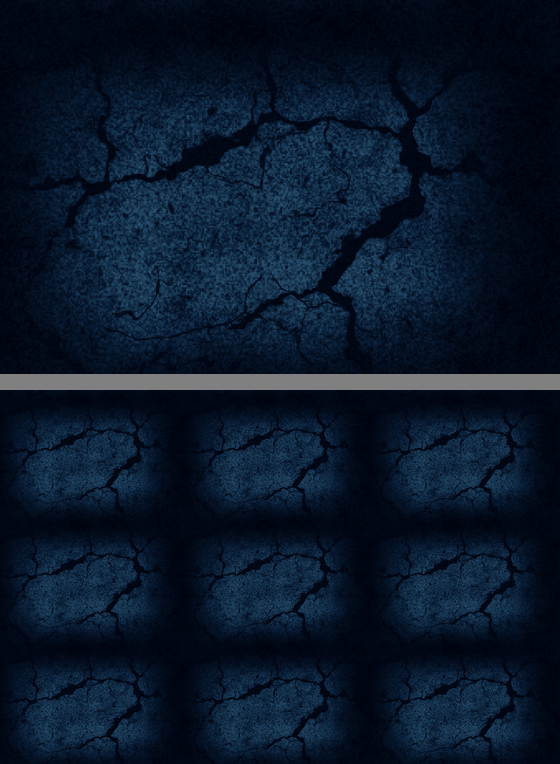
Top: one tile. Bottom: repeated 3 by 3.
Give the GLSL for this texture, as a Shadertoy shader.

```glsl
// Cracked, pitted concrete wall in deep blue light, tiling in both directions.

// Tones count steps along the palette; widths and lengths are in canvas heights.
const float EDGE_TONE = 0.25;
const float CENTRE_TONE = 4.4;
const vec2 LIGHT_CENTRE = vec2(0.46, 0.42);
const float LIGHT_FALLOFF = 2.6;
const float LIGHT_SPREAD = 1.4;
const float BLOTCH = 2.6;
const float GRAIN = 4.6;
const float SPECKLE = 1.5;
const float CRACK_TONE = -0.4;
const float WANDER = 0.15;
const float WIDE_CRACK = 0.021;
const float HAIR_CRACK = 0.0045;
const float WIDE_SHARE = 0.75;
const float HAIR_SHARE = 0.62;
const float PIT_SHARE = 0.2;
const float SOFTNESS = 0.003;
const vec2 GRID = vec2(3.0, 2.0);   // square cells for all noise
const vec2 WIDE_CELLS = vec2(4.0, 2.0);
const vec2 HAIR_CELLS = vec2(11.0, 6.0);
const vec2 CANVAS = vec2(1.5, 1.0);

const vec3 PALETTE[6] = vec3[6](
    vec3(0.00, 0.02, 0.07), vec3(0.01, 0.05, 0.11), vec3(0.02, 0.08, 0.16),
    vec3(0.04, 0.12, 0.22), vec3(0.07, 0.18, 0.28), vec3(0.11, 0.24, 0.35));

vec2 hash2(vec2 cell) {
    vec3 h = fract((cell.xyx + 17.3) * vec3(0.1031, 0.1030, 0.0973));
    h += dot(h, h.yzx + 33.33);
    return fract((h.xx + h.yz) * h.zy);
}

// Value noise that wraps after the given number of cells
float noise(vec2 uv, vec2 cells) {
    vec2 p = uv * cells, i = floor(p), f = p - i;
    f = f * f * (3.0 - 2.0 * f);
    vec2 a = mod(i, cells), b = mod(i + 1.0, cells);
    return mix(mix(hash2(a).x, hash2(vec2(b.x, a.y)).x, f.x),
               mix(hash2(vec2(a.x, b.y)).x, hash2(b).x, f.x), f.y);
}

float layeredNoise(vec2 uv, vec2 cells) {
    float sum = 0.0, weight = 0.5;
    for (int i = 0; i < 5; i++) {
        sum += weight * noise(uv + 0.137 * float(i), cells);
        cells *= 2.0;
        weight *= 0.5;
    }
    return sum / 0.97;
}

// Signed distance to cracks along the borders of wrapped cells;
// each border gets its own width, and some stay closed
float crackDistance(vec2 uv, vec2 cells, float widest, float share) {
    vec2 p = uv * cells, base = floor(p), nearCell = base, nearPoint = vec2(9.0);
    vec2 scale = CANVAS / cells;
    for (int y = -1; y <= 1; y++)
    for (int x = -1; x <= 1; x++) {
        vec2 cell = base + vec2(x, y);
        vec2 point = (cell + hash2(mod(cell, cells)) - p) * scale;
        if (dot(point, point) < dot(nearPoint, nearPoint)) {
            nearPoint = point;
            nearCell = cell;
        }
    }
    float nearKey = hash2(mod(nearCell, cells)).y, gap = 1.0;
    for (int y = -2; y <= 2; y++)
    for (int x = -2; x <= 2; x++) {
        if (x == 0 && y == 0) continue;
        vec2 cell = nearCell + vec2(x, y), h = hash2(mod(cell, cells));
        vec2 point = (cell + h - p) * scale;
        float border = dot(0.5 * (nearPoint + point), normalize(point - nearPoint));
        float key = fract(7.31 * (nearKey + h.y)) / share;
        float width = key < 1.0 ? widest * mix(0.25, 1.0, key * key) : -1.0;
        gap = min(gap, border - width);
    }
    return gap;
}

// Scattered round pits, one at most per cell
float pits(vec2 uv, vec2 cells, float soft) {
    vec2 p = uv * cells, cell = mod(floor(p), cells), h = hash2(cell);
    float size = hash2(cell + 71.0).x;
    float radius = mix(0.05, 0.17, size * size);
    float d = (length(fract(p) - mix(vec2(0.28), vec2(0.72), h)) - radius) / cells.y;
    float present = step(hash2(cell + 131.0).y, PIT_SHARE);
    return present * (1.0 - smoothstep(-soft, soft, d));
}

void mainImage(out vec4 fragColor, in vec2 fragCoord) {
    vec2 uv = fragCoord / iResolution.xy;
    float soft = max(SOFTNESS, 1.0 / iResolution.y);

    // Pool of light that fades towards every edge
    vec2 glow = 0.5 + 0.5 * cos(6.2831853 * (uv - LIGHT_CENTRE));
    glow = 1.0 - pow(1.0 - glow, vec2(LIGHT_FALLOFF));
    float light = 1.0 - pow(1.0 - glow.x * glow.y, LIGHT_SPREAD);
    float tone = mix(EDGE_TONE, CENTRE_TONE, light);

    // Stains, grain and dark speckles
    float stain = layeredNoise(uv, GRID * 4.0);
    float grain = 0.65 * noise(uv, GRID * 113.0) + 0.35 * noise(uv + 0.31, GRID * 67.0);
    float speckle = smoothstep(0.6, 0.9, noise(uv + 0.57, GRID * 74.0));
    float contrast = mix(0.3, 1.0, light);
    tone += contrast * (BLOTCH * (stain - 0.5) + GRAIN * (grain - 0.5) - SPECKLE * speckle);
    float smudge = smoothstep(0.56, 0.7, layeredNoise(uv + 0.43, GRID * 9.0));
    tone -= 0.9 * contrast * smudge;

    // Ragged paths for cracks and pits
    vec2 bend = vec2(layeredNoise(uv + 0.21, GRID * 4.0), layeredNoise(uv + 0.73, GRID * 4.0)) - 0.5;
    vec2 path = uv + WANDER * bend / CANVAS;
    float ragged = noise(uv + 0.11, GRID * 18.0) + 0.7 * noise(uv + 0.63, GRID * 41.0) - 0.85;
    float wide = crackDistance(path, WIDE_CELLS, WIDE_CRACK, WIDE_SHARE) + 0.011 * ragged;
    float hair = crackDistance(path + 0.37, HAIR_CELLS, HAIR_CRACK, HAIR_SHARE) + 0.004 * ragged;
    float hairDepth = 0.85 * smoothstep(0.3, 0.55, noise(uv + 0.87, GRID * 2.0));

    // Cut them into the surface
    tone -= 0.6 * contrast * (1.0 - smoothstep(0.0, 0.02, wide));
    float cut = 1.0 - smoothstep(-soft, soft, wide);
    cut = max(cut, hairDepth * (1.0 - smoothstep(-soft, soft, hair)));
    cut = max(cut, 0.8 * pits(path, GRID * 4.0, 2.0 * soft));
    cut = max(cut, 0.65 * pits(path + 0.19, GRID * 13.0, soft));
    tone = mix(tone, min(tone, CRACK_TONE + 1.2 * grain), cut);

    // Tone to colour
    tone = clamp(tone, -0.4, 5.9);
    int shade = int(clamp(floor(tone), 0.0, 4.0));
    vec3 colour = mix(PALETTE[shade], PALETTE[shade + 1], tone - float(shade));
    fragColor = vec4(clamp(colour, 0.0, 1.0), 1.0);
}
```
